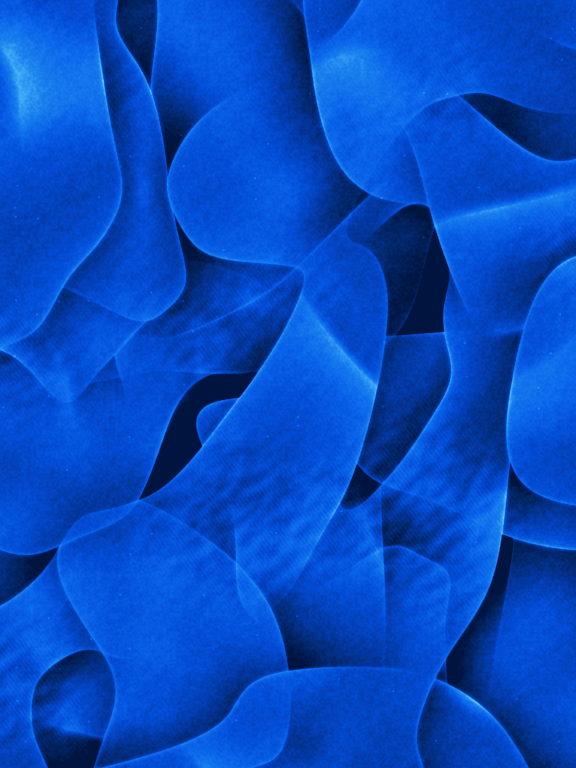
This texture is drawn by a WebGL 2 fragment shader. Its source:

```glsl
#version 300 es
precision highp float;

uniform vec2 u_resolution;
out vec4 fragColor;

const int SHEETS = 6;
const vec3 BLUES[8] = vec3[8](
  vec3(0.00, 0.08, 0.25), vec3(0.01, 0.15, 0.41),
  vec3(0.01, 0.22, 0.64), vec3(0.01, 0.30, 0.84),
  vec3(0.04, 0.40, 0.92), vec3(0.10, 0.50, 0.93),
  vec3(0.25, 0.67, 0.96), vec3(0.52, 0.84, 0.98));

float hash(vec2 p) {
  return fract(sin(dot(p, vec2(127.1, 311.7))) * 43758.5453);
}

vec2 rotate(vec2 p, float angle) {
  float c = cos(angle), s = sin(angle);
  return vec2(c * p.x - s * p.y, s * p.x + c * p.y);
}

float cornerSlope(vec2 cell, vec2 offset) {
  float angle = 6.2832 * hash(cell);
  return dot(vec2(cos(angle), sin(angle)), offset);
}

// Gradient noise, roughly -0.7 to 0.7
float noise(vec2 p) {
  vec2 i = floor(p), f = fract(p);
  vec2 u = f * f * f * (f * (f * 6.0 - 15.0) + 10.0);
  vec2 e = vec2(1.0, 0.0);
  float low = mix(cornerSlope(i, f), cornerSlope(i + e, f - e), u.x);
  float high = mix(cornerSlope(i + e.yx, f - e.yx), cornerSlope(i + 1.0, f - 1.0), u.x);
  return mix(low, high, u.y);
}

vec2 warp(vec2 p, float amount) {
  return p + amount * vec2(noise(p * 0.9 + 3.1), noise(p * 0.9 + 18.7));
}

// Positive where a sheet of cloth lies on top
float foldField(vec2 p, float seed) {
  vec2 q = rotate(p, seed * 2.4) * vec2(1.4, 2.3) + seed * 7.3;
  q = warp(q, 0.55);
  return noise(q) + 0.17 * noise(q * 2.1 + 5.0) - 0.05;
}

float foldDistance(vec2 p, float seed) {
  vec2 e = vec2(0.002, 0.0);
  float f = foldField(p, seed);
  vec2 slope = vec2(foldField(p + e, seed), foldField(p + e.yx, seed)) - f;
  return f / max(length(slope) / e.x, 0.35);
}

// Soft crease, sharp on one side and fading on the other
float crease(vec2 p, float seed) {
  vec2 q = warp(rotate(p, 0.5 + seed * 1.7) * vec2(1.6, 3.0) + seed * 4.7, 0.7);
  float n = noise(q);
  float gate = smoothstep(0.02, 0.4, noise(p * 3.2 + seed * 9.1));
  float glow = exp(-(n > 0.0 ? n * 26.0 : -n * 6.0));
  float hollow = smoothstep(0.0, 0.12, n) * exp(-max(n, 0.0) * 7.0);
  return gate * (2.4 * glow - 1.3 * hollow);
}

// Broad light and dark of a lone sheet, in steps of the ramp
float clothTone(vec2 p, float seed) {
  vec2 q = warp(p * 2.6 + seed * 5.3, 0.6);
  float soft = noise(q) + 0.5 * noise(q * 2.2 + 1.7);
  return 3.05 + 1.7 * soft + crease(p, seed);
}

float layFold(float tone, vec2 p, float seed, float pixel) {
  float d = foldDistance(p, seed);
  float presence = smoothstep(-0.3, 0.12, noise(p * 1.9 + seed * 3.7));
  float sheen = 0.55 + 0.9 * noise(p * 5.0 + seed * 2.9);
  float shadow = 2.1 * exp(min(d, 0.0) / 0.06);
  float rim = 1.1 * sheen * exp(-max(d, 0.0) / 0.04);
  float under = tone - presence * shadow;
  float over = clothTone(p, seed) + rim;
  float cover = smoothstep(-pixel, pixel, d);
  float edge = exp(-abs(d) / 0.0028) * (1.0 + 2.2 * sheen);
  return mix(under, mix(tone, over, presence), cover) + presence * edge;
}

// Brushed pile, fine weave and grain
float pileTone(vec2 p) {
  float patches = smoothstep(0.0, 0.4, noise(p * 3.4 + 31.0));
  float brushed = noise(rotate(p, -0.7) * vec2(24.0, 55.0));
  float weave = sin(dot(p, vec2(820.0, 610.0))) * (0.04 + 0.1 * patches);
  float grain = 0.45 * noise(p * 190.0) + 0.35 * noise(p * 85.0 + 7.0);
  return brushed * (0.25 + 1.1 * patches) + weave + grain;
}

float dust(vec2 p, float cells) {
  vec2 cell = floor(p * cells);
  vec2 centre = 0.3 + 0.4 * vec2(hash(cell + 2.3), hash(cell + 9.4));
  float dotShape = 1.0 - smoothstep(0.04, 0.16, length(fract(p * cells) - centre));
  return dotShape * step(0.975, hash(cell + 5.1));
}

vec3 blueRamp(float tone) {
  float t = clamp(tone, 0.0, 6.99);
  int i = int(t);
  return mix(BLUES[i], BLUES[i + 1], fract(t));
}

void main() {
  vec2 p = gl_FragCoord.xy / u_resolution.x;
  float pixel = 1.0 / u_resolution.x;
  float tone = clothTone(p, 0.0);
  for (int i = 1; i <= SHEETS; i++) {
    tone = layFold(tone, p, float(i), pixel);
  }
  tone += pileTone(p) + 1.3 * dust(p, 55.0);
  fragColor = vec4(blueRamp(tone), 1.0);
}
```
